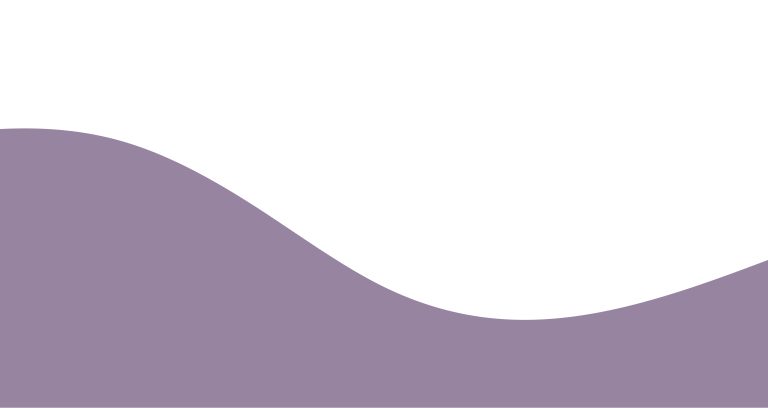
Write a Shadertoy shader that draws this background.

```glsl
// A flat mauve hill with a smooth wavy crest on a white ground.

const vec3 WHITE = vec3(1.0);
const vec3 MAUVE = vec3(0.592, 0.518, 0.627);
const float BASE_GAP = 0.0006;   // thin white strip below the hill, in canvas heights
const int SPANS = 6;             // equal spline spans across the canvas width

// Control heights of the crest, in canvas heights; one lies beyond each side
const float CREST[9] = float[9](
    0.6426, 0.6963, 0.6745, 0.5027, 0.2706, 0.1956, 0.2466, 0.3615, 0.4843);

// Uniform cubic B-spline through the control heights, x in 0..1
float crestHeight(float x) {
    float s = clamp(x, 0.0, 1.0) * float(SPANS);
    int i = min(int(s), SPANS - 1);
    float t = s - float(i);
    float u = 1.0 - t;
    vec4 weights = vec4(
        u * u * u,
        3.0 * t * t * t - 6.0 * t * t + 4.0,
        3.0 * u * u * u - 6.0 * u * u + 4.0,
        t * t * t) / 6.0;
    return dot(weights, vec4(CREST[i], CREST[i + 1], CREST[i + 2], CREST[i + 3]));
}

void mainImage(out vec4 fragColor, in vec2 fragCoord) {
    vec2 uv = fragCoord / iResolution.xy;
    float pixel = 1.0 / iResolution.y;

    // Crest distance, corrected for its slope
    float stepX = 0.5 / iResolution.x;
    float slope = (crestHeight(uv.x + stepX) - crestHeight(uv.x - stepX)) / pixel;
    float crestDistance = (crestHeight(uv.x) - uv.y) / sqrt(1.0 + slope * slope);

    // Pixel coverage of the hill between its base and crest
    float belowCrest = clamp(crestDistance / pixel + 0.5, 0.0, 1.0);
    float aboveBase = clamp((uv.y - BASE_GAP) / pixel + 0.5, 0.0, 1.0);

    fragColor = vec4(mix(WHITE, MAUVE, belowCrest * aboveBase), 1.0);
}
```
